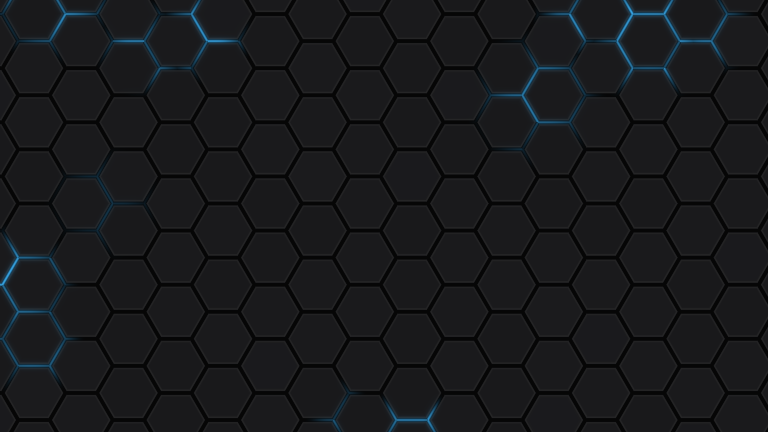
A WebGL 2 fragment shader for this pattern:

```glsl
#version 300 es
precision highp float;
// Charcoal flat-topped hexagon tiles with dark grooves and thin bevelled rims.
// A staggered lattice gives each tile and its nearest edge; soft pools of light
// tint the grooves blue, with a hash varying the glow from edge to edge.
uniform vec2 u_resolution;
out vec4 fragColor;

// Lengths in canvas heights
const vec2 PITCH = vec2(0.1094, 0.1253);   // column and row spacing
const vec2 FIRST = vec2(0.0787, 0.0904);   // centre of the first tile
const vec2 LATTICE = vec2(1.7320508, 1.0); // period in units of row spacing

// Widths in units of row spacing
const float GROOVE = 0.035;
const float RIM = 0.052;

const vec3 FACE_COLOR = vec3(0.101, 0.101, 0.109);
const vec3 GROOVE_COLOR = vec3(0.022, 0.023, 0.025);
const vec3 RIM_COLOR = vec3(0.150, 0.150, 0.153);
const vec3 GLOW_COLOR = vec3(0.03, 0.20, 0.31);
const vec3 CORE_COLOR = vec3(0.21, 0.62, 0.86);

// Light pools: centre x, y, radius, strength
const int POOL_COUNT = 12;
const vec4 POOLS[POOL_COUNT] = vec4[](
  vec4(0.12, 1.00, 0.16, 0.95), vec4(0.33, 0.89, 0.12, 0.70),
  vec4(0.47, 0.92, 0.12, 1.00), vec4(1.33, 0.96, 0.10, 0.90),
  vec4(1.50, 0.92, 0.17, 1.10), vec4(1.65, 0.93, 0.11, 0.70),
  vec4(1.24, 0.77, 0.17, 0.65), vec4(0.04, 0.34, 0.15, 1.05),
  vec4(0.07, 0.20, 0.13, 0.75), vec4(0.24, 0.53, 0.14, 0.35),
  vec4(0.95, 0.02, 0.10, 1.00), vec4(0.78, 0.05, 0.08, 0.50));

float hash(vec2 p) {
  vec3 q = fract(vec3(p.xyx) * 0.1031);
  q += dot(q, q.yzx + 33.33);
  return fract((q.x + q.y) * q.z);
}

float bell(float x, float width) {
  float t = x / width;
  return exp(-t * t);
}

// Offset from the nearest tile centre (xy) and the tile's index (zw)
vec4 hexCell(vec2 p) {
  vec2 a = floor(p / LATTICE + 0.5);
  vec2 b = floor(p / LATTICE) + 0.5;
  vec2 fromA = p - a * LATTICE;
  vec2 fromB = p - b * LATTICE;
  return dot(fromA, fromA) < dot(fromB, fromB) ? vec4(fromA, a) : vec4(fromB, b);
}

// Distance to the tile edge (x) and the shared index of that edge (yz)
vec3 hexEdge(vec4 cell) {
  vec2 q = abs(cell.xy);
  vec2 side = vec2(cell.x < 0.0 ? -1.0 : 1.0, cell.y < 0.0 ? -1.0 : 1.0);
  float slanted = dot(q, vec2(0.8660254, 0.5));
  vec2 toNeighbour = q.y > slanted ? vec2(0.0, side.y) : 0.5 * side;
  return vec3(0.5 - max(q.y, slanted), 4.0 * cell.zw + 2.0 * toNeighbour);
}

float poolLight(vec2 p) {
  float light = 0.0;
  for (int i = 0; i < POOL_COUNT; i++) {
    vec4 pool = POOLS[i];
    float fade = 1.0 - smoothstep(0.25, 1.0, distance(p, pool.xy) / pool.z);
    light = max(light, fade * pool.w);
  }
  return light;
}

// Tile face, dark groove and bevel highlight
vec3 tileColor(float edge, vec4 cell, float pixel) {
  float tone = 0.97 + 0.06 * hash(cell.zw * 2.0 + 71.0);
  float inside = smoothstep(GROOVE - 0.5 * pixel, GROOVE + 0.5 * pixel, edge);
  vec3 color = mix(GROOVE_COLOR, FACE_COLOR * tone, inside);
  float rim = bell(edge - RIM, max(0.014, 0.5 * pixel));
  return mix(color, RIM_COLOR, rim * (0.8 - 0.3 * cell.y));
}

// Blue light: a narrow bright core and a faint spill onto the tiles
vec3 addGlow(vec3 color, float edge, float light, float pixel) {
  float core = bell(edge, max(0.026, 0.6 * pixel));
  float spill = bell(edge, 0.075);
  color += GLOW_COLOR * spill * light * 0.45;
  return mix(color, CORE_COLOR, clamp(core * light, 0.0, 1.0));
}

void main() {
  vec2 p = gl_FragCoord.xy / u_resolution.y;
  vec2 lattice = (p - FIRST) / vec2(PITCH.x / 0.8660254, PITCH.y);
  float pixel = 1.0 / (u_resolution.y * PITCH.y);

  vec4 cell = hexCell(lattice);
  vec3 edge = hexEdge(cell);
  float light = poolLight(p) * mix(0.5, 1.1, hash(edge.yz + 19.0));

  vec3 color = tileColor(edge.x, cell, pixel);
  color = addGlow(color, edge.x, light, pixel);
  fragColor = vec4(color, 1.0);
}
```
